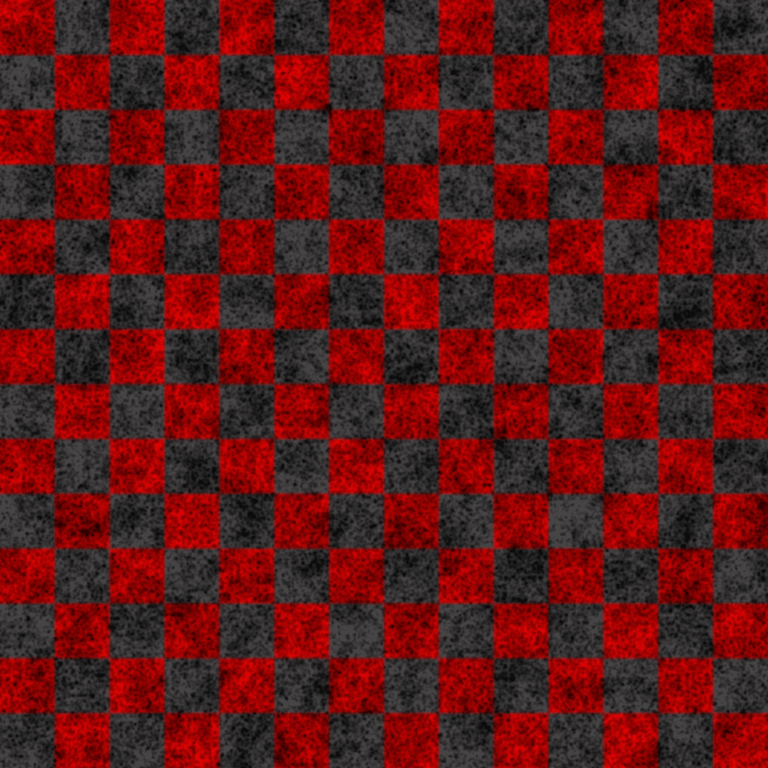
This pattern is drawn by a Shadertoy shader. Its source:

```glsl
// Red and charcoal checkerboard with a worn, felt-like surface.
// Softened sine signs make the checks; layers of smooth cellular noise
// add cloudy stains, mottling and fine grain, plus a tone per tile.

#define TILES 14.0
#define EDGE_SOFTNESS 0.035
#define RED vec3(0.575, 0.008, 0.008)
#define CHARCOAL vec3(0.184, 0.178, 0.180)
#define TILE_VARIATION 0.16
#define STAIN_AMOUNT 0.085
#define MOTTLE_AMOUNT 0.065
#define GRAIN_AMOUNT 0.105
#define GRAIN_CELLS 190.0
#define CHARCOAL_CONTRAST 1.45

const float PI = 3.14159;

vec2 hash22(vec2 p) {
    vec3 q = fract(p.xyx * vec3(0.1031, 0.1030, 0.0973));
    q += dot(q, q.yzx + 33.33);
    return fract((q.xx + q.yz) * q.zy);
}

// Soft bumps around one random point per cell; centred, about unit spread.
float cellNoise(vec2 p) {
    vec2 cell = floor(p);
    vec2 local = p - cell;
    float density = 0.0;
    for (int y = -1; y <= 1; y++) {
        for (int x = -1; x <= 1; x++) {
            vec2 offset = vec2(x, y);
            vec2 d = offset + hash22(cell + offset + 17.0) - local;
            density += exp(-4.0 * dot(d, d));
        }
    }
    return (0.785 - density) / 0.3;
}

// Positive on even tiles, negative on odd ones, blended across the joints.
float checker(vec2 p, float softness) {
    vec2 inside = clamp(p, 0.5, TILES - 0.5); // no joint on the outer border
    vec2 side = clamp(sin(PI * inside) / (PI * softness), -1.0, 1.0);
    return side.x * side.y;
}

// Brightness variation from broad stains down to fibre-sized grain.
float surfaceWear(vec2 uv) {
    float stains = 0.75 * cellNoise(uv * 19.0) + 0.65 * cellNoise(uv * 37.0 + 5.3);
    float mottle = cellNoise(uv * 83.0 + 11.7);
    float grain = 0.85 * cellNoise(uv * GRAIN_CELLS + 23.1)
                + 0.5 * cellNoise(uv * GRAIN_CELLS * 1.4 + 41.9);
    return STAIN_AMOUNT * stains + MOTTLE_AMOUNT * mottle + GRAIN_AMOUNT * grain;
}

void mainImage(out vec4 fragColor, in vec2 fragCoord) {
    vec2 uv = fragCoord / iResolution.xy;
    vec2 p = uv * TILES;

    // Check colours
    float pixel = TILES / min(iResolution.x, iResolution.y);
    float even = 0.5 + 0.5 * checker(p, max(EDGE_SOFTNESS, pixel));
    vec3 color = mix(RED, CHARCOAL, even);

    // Wear and per-tile tone
    float tileTone = TILE_VARIATION * (hash22(floor(p) + 71.0).x - 0.5);
    float contrast = mix(1.0, CHARCOAL_CONTRAST, even);
    float tone = 1.0 + contrast * (surfaceWear(uv) + tileTone);
    color *= clamp(tone, 0.25, 1.5);

    fragColor = vec4(color, 1.0);
}
```
